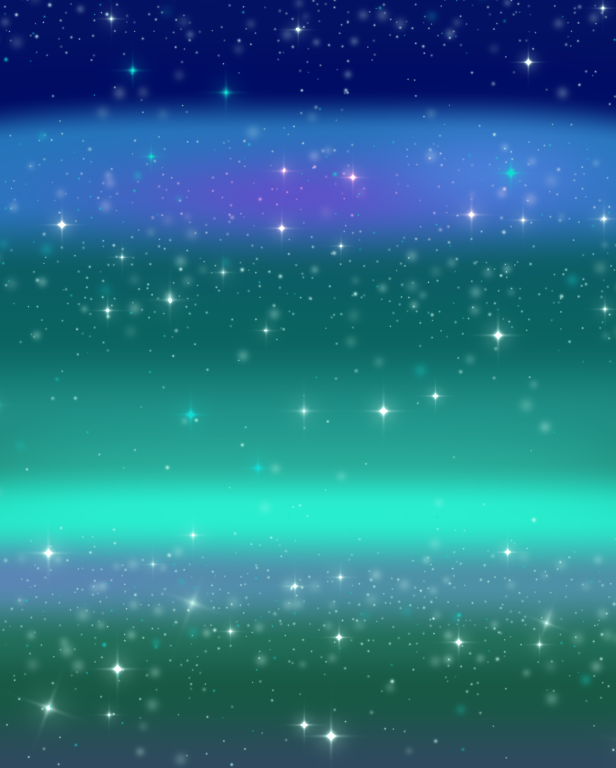
A Shadertoy shader for this background:

```glsl
// A night sky of soft horizontal aurora bands, navy through violet and aqua to green.
// The bands are blended by depth below the top edge; jittered grids scatter
// dust, blurred glows and four-pointed sparkles, thickest in three drifts.

#define DUST_CELL 0.0105
#define GLOW_CELL 0.032
#define SPARKLE_CELL 0.105
#define FLARE_CELL 0.16
#define DUST_GAIN 0.62
#define GLOW_GAIN 0.30
#define SPARKLE_GAIN 0.95
#define BAND_BEND 0.014

vec4 hash4(vec2 p) {
    vec4 q = fract(p.xyxy * vec4(0.1031, 0.1030, 0.0973, 0.1099));
    q += dot(q, q.wzxy + 33.33);
    return fract((q.xxyz + q.yzzw) * q.zywx);
}

float bell(float x, float centre, float width) {
    float t = (x - centre) / width;
    return exp(-t * t);
}

// Blend towards the next band colour between two depths.
vec3 band(vec3 base, float depth, float start, float end, vec3 next) {
    return mix(base, next, smoothstep(start, end, depth));
}

vec3 auroraColor(vec2 uv) {
    float side = 2.0 * uv.x - 1.0;
    float edge = side * side * side * side;
    float depth = 1.0 - uv.y;
    float d = depth - BAND_BEND * edge * bell(depth, 0.15, 0.12);

    vec3 c = vec3(0.015, 0.07, 0.39);
    c = band(c, d, 0.03, 0.10, vec3(0.00, 0.05, 0.39));
    c = band(c, d, 0.115, 0.175, vec3(0.14, 0.46, 0.73));
    c = band(c, d, 0.17, 0.24, vec3(0.15, 0.47, 0.74));
    c = band(c, d, 0.255, 0.355, vec3(0.04, 0.37, 0.39));
    c = band(c, d, 0.36, 0.44, vec3(0.04, 0.39, 0.38));
    c = band(c, d, 0.43, 0.56, vec3(0.13, 0.59, 0.55));
    c = band(c, d, 0.54, 0.62, vec3(0.16, 0.68, 0.61));
    c = band(c, d, 0.60, 0.662, vec3(0.16, 0.93, 0.81));
    c = band(c, d, 0.675, 0.755, vec3(0.30, 0.57, 0.65));
    c = band(c, d, 0.76, 0.84, vec3(0.13, 0.43, 0.35));
    c = band(c, d, 0.83, 0.895, vec3(0.09, 0.35, 0.27));
    c = band(c, d, 0.90, 1.00, vec3(0.18, 0.29, 0.37));

    // Violet heart and brighter blue shoulder of the upper band.
    float violet = bell(uv.x, 0.50, 0.34) * bell(depth, 0.255, 0.055);
    float shoulder = bell(uv.x, 0.80, 0.17) * bell(depth, 0.225, 0.055);
    c = mix(c, vec3(0.38, 0.31, 0.79), 0.92 * violet);
    c = mix(c, vec3(0.31, 0.52, 0.88), 0.75 * shoulder);

    // Lavender haze at lower left, dimmer aqua near the sides.
    c = mix(c, vec3(0.38, 0.50, 0.74), 0.65 * bell(uv.x, 0.0, 0.38) * bell(depth, 0.752, 0.035));
    c *= 1.0 - 0.10 * edge * bell(depth, 0.60, 0.07);
    return c;
}

// Three drifts of stars with sparse sky between them.
float starDensity(float depth) {
    float top = 0.75 * bell(depth, 0.025, 0.055);
    float middle = 0.60 * bell(depth, 0.23, 0.055) + 0.72 * bell(depth, 0.375, 0.065);
    float low = 0.95 * bell(depth, 0.785, 0.06) + 0.30 * bell(depth, 0.87, 0.06);
    return clamp(0.05 + top + middle + low, 0.0, 1.0);
}

// Four tapered rays around a bright core and a faint halo.
float sparkle(vec2 d, float r) {
    vec2 a = abs(d);
    float core = exp(-dot(d, d) / (r * r));
    float halo = 0.22 * exp(-dot(d, d) / (r * r * 12.0));
    vec2 rays = exp(-a / (r * 1.9)) * exp(-a.yx * a.yx / (r * r * 0.12));
    return core + halo + 0.75 * (rays.x + rays.y);
}

// Light from one jittered grid; x is white light and y is aqua light.
vec2 starLayer(vec2 p, float cell, float radius, vec2 amount, bool rayed, float turn) {
    vec2 home = floor(p / cell);
    vec2 light = vec2(0.0);
    mat2 spin = mat2(cos(turn), sin(turn), -sin(turn), cos(turn));
    for (int y = -1; y <= 1; y++) {
        for (int x = -1; x <= 1; x++) {
            vec2 id = home + vec2(x, y);
            vec4 h = hash4(id + 500.0 * cell + 17.0);
            vec2 centre = (id + 0.1 + 0.8 * h.xy) * cell;
            float chance = amount.x + amount.y * starDensity(1.0 - centre.y);
            if (h.z > chance) continue;
            vec2 d = spin * (p - centre);
            float r = radius * mix(0.55, 1.0, h.w);
            float shine = rayed ? sparkle(d, r) : exp(-dot(d, d) / (r * r));
            shine *= mix(0.35, 1.0, fract(h.w * 7.3 + h.x));
            light += shine * (fract(h.y * 11.7) < 0.12 ? vec2(0.0, 1.0) : vec2(1.0, 0.0));
        }
    }
    return light;
}

void mainImage(out vec4 fragColor, in vec2 fragCoord) {
    vec2 uv = fragCoord / iResolution.xy;
    vec2 p = fragCoord / iResolution.y;
    float depth = 1.0 - uv.y;
    vec3 color = auroraColor(uv);

    vec2 light = DUST_GAIN * starLayer(p, DUST_CELL, 0.0017, vec2(0.0, 0.42), false, 0.0);
    light += GLOW_GAIN * starLayer(p, GLOW_CELL, 0.0085, vec2(0.02, 0.62), false, 0.0);
    light += 0.8 * starLayer(p, GLOW_CELL * 1.3, 0.0026, vec2(0.12, 0.35), false, 0.0);
    light += SPARKLE_GAIN * starLayer(p, SPARKLE_CELL, 0.0058, vec2(0.22, 0.55), true, 0.0);
    light += 0.6 * smoothstep(0.72, 0.80, depth)
           * starLayer(p, FLARE_CELL, 0.0095, vec2(0.25, 0.2), true, 0.35);

    // Starlight turns pink inside the violet band.
    float pink = bell(depth, 0.25, 0.05) * bell(uv.x, 0.5, 0.4);
    vec3 starTint = mix(vec3(0.82, 1.0, 0.96), vec3(1.0, 0.66, 0.92), pink);
    color = mix(color, starTint, clamp(light.x, 0.0, 1.0));
    color = mix(color, vec3(0.08, 0.85, 0.82), clamp(light.y, 0.0, 1.0));
    color += 0.25 * smoothstep(0.8, 1.3, light.x);
    fragColor = vec4(clamp(color, 0.0, 1.0), 1.0);
}
```
